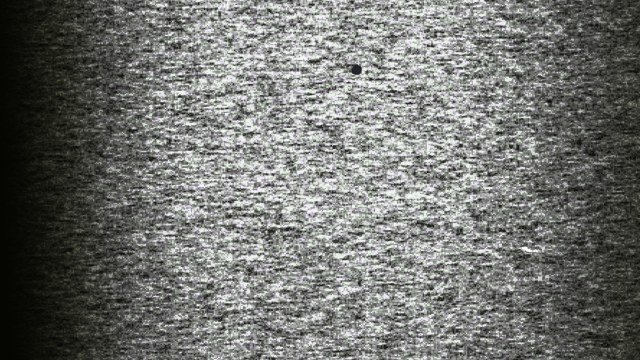
Reproduce this texture procedurally as a Shadertoy shader.

```glsl
float hash(vec2 p) {
    vec3 q = fract(vec3(p.xyx) * 0.1031);
    q += dot(q, q.yzx + 33.33);
    return fract((q.x + q.y) * q.z);
}

float valueNoise(vec2 p) {
    vec2 cell = floor(p);
    vec2 f = fract(p);
    f = f * f * (3.0 - 2.0 * f);
    float low = mix(hash(cell), hash(cell + vec2(1, 0)), f.x);
    float high = mix(hash(cell + vec2(0, 1)), hash(cell + vec2(1, 1)), f.x);
    return mix(low, high, f.y);
}

// Brushed grain, centred on zero: long strokes, short strokes and grit
float brushedGrain(vec2 p) {
    float warp = valueNoise(p * vec2(7.0, 11.0)) - 0.5;
    vec2 q = p + vec2(0.0, 0.007 * warp - 0.02 * p.x);
    float broad = valueNoise(q * vec2(12.0, 70.0) + 17.0) - 0.5;
    float strokes = valueNoise(q * vec2(36.0, 160.0) + 41.0) - 0.5;
    float shortStrokes = valueNoise(q * vec2(100.0, 195.0) + 73.0) - 0.5;
    float grit = valueNoise(q * vec2(250.0, 260.0) + 109.0) - 0.5;
    return 0.13 * broad + 0.45 * strokes + 0.44 * shortStrokes + 0.42 * grit;
}

// Broad reflection with a black left side and a softer right falloff
float reflection(vec2 uv) {
    float left = smoothstep(-0.01, 0.37, uv.x + 0.025 * (uv.y - 0.5));
    float right = 1.0 - 0.72 * smoothstep(0.66, 1.04, uv.x);
    float vertical = mix(0.86, 1.0, smoothstep(0.0, 0.55, uv.y));
    vec2 d = (uv - vec2(0.57, 0.65)) / vec2(0.24, 0.42);
    return left * right * (0.61 * vertical + 0.05 * exp(-dot(d, d)));
}

float softDisc(vec2 p, vec2 centre, float radius, float blur) {
    return 1.0 - smoothstep(radius - blur, radius + blur, length(p - centre));
}

// Rolls off values above the knee so that highlights keep their detail
float softShoulder(float value, float knee) {
    float excess = max(value - knee, 0.0);
    float room = 1.0 - knee;
    return min(value, knee) + room * excess / (room + excess);
}

// Sparse small pits, one candidate per grid cell
float scatteredPits(vec2 p, float blur) {
    vec2 grid = p * 9.0;
    vec2 cell = floor(grid);
    vec2 offset = 0.2 + 0.6 * vec2(hash(cell + 5.0), hash(cell + 19.0));
    float radius = mix(0.003, 0.005, hash(cell + 31.0));
    float present = step(0.85, hash(cell + 47.0));
    return present * softDisc(p, (cell + offset) / 9.0, radius, blur);
}

void mainImage(out vec4 fragColor, in vec2 fragCoord) {
    vec2 uv = fragCoord / iResolution.xy;
    float aspect = iResolution.x / iResolution.y;
    vec2 p = vec2(uv.x * aspect, uv.y);
    float blur = max(0.003, 1.0 / iResolution.y);

    // Metal under the lamp, with sharper glints on the strongest strokes
    float light = reflection(uv);
    float grain = brushedGrain(p);
    float shade = light * max(0.2, 1.0 + 1.9 * grain);
    shade += light * 0.45 * smoothstep(0.12, 0.4, grain);
    shade = softShoulder(shade, 0.76);

    // Slight colour fringes and an olive cast in the shadows
    float fringe = valueNoise(p * vec2(80.0, 160.0) + 211.0) - 0.5;
    vec3 tint = vec3(0.99, 1.0, 1.01) + fringe * vec3(0.05, -0.03, 0.10);
    vec3 shadowTint = vec3(1.0, 1.04, 0.82);
    vec3 color = shade * mix(shadowTint, tint, smoothstep(0.04, 0.3, light));
    color += vec3(0.018, 0.019, 0.006);

    // Pits
    vec2 scale = vec2(aspect, 1.0);
    color *= 1.0 - 0.45 * scatteredPits(p, blur);
    color *= 1.0 - 0.6 * softDisc(p, vec2(0.859, 0.715) * scale, 0.007, blur);
    color *= 1.0 - 0.5 * softDisc(p, vec2(0.777, 0.766) * scale, 0.006, blur);
    vec2 wobble = 0.006 * vec2(valueNoise(p * 90.0), valueNoise(p * 90.0 + 57.0)) - 0.003;
    float mainPit = softDisc(p + wobble, vec2(0.556, 0.806) * scale, 0.0145, blur);
    color = mix(color, vec3(0.10, 0.11, 0.13), 0.95 * mainPit);

    // Bright nick on the right
    vec2 nick = p - vec2(0.826, 0.302) * scale;
    nick.y += 0.35 * nick.x;
    vec2 nickSpread = nick * vec2(45.0, 120.0);
    color += 0.6 * exp(-dot(nickSpread, nickSpread)) * (0.8 + grain);

    fragColor = vec4(clamp(color, 0.0, 1.0), 1.0);
}
```
